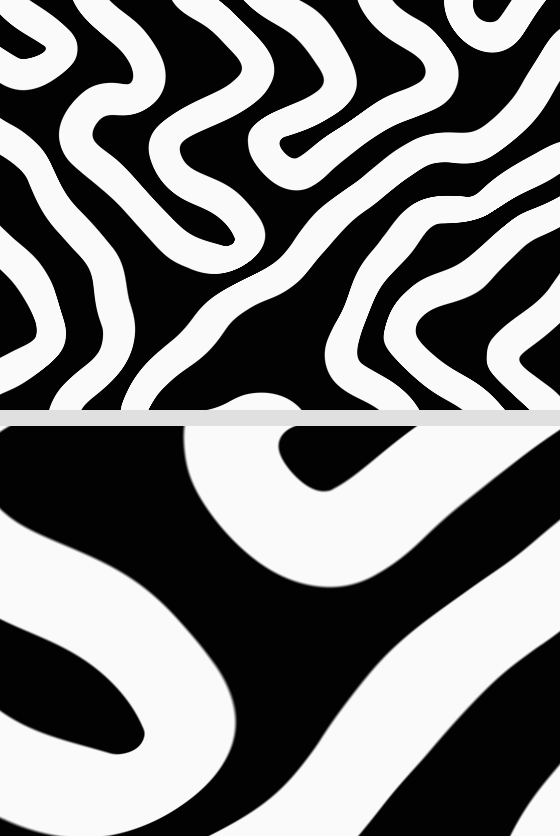
Top: the whole. Bottom: its middle third, enlarged.
Give the GLSL for this pattern, as a Shadertoy shader.

```glsl
#define SPACING 0.31      // lattice step, in canvas heights
#define HALF_WIDTH 0.0415 // half the band width
#define JITTER 0.34       // scatter of the lattice nodes
#define ROUNDING 9.5      // lower values give softer bends
#define WARP 0.036        // strength of the wobble
#define WARP_SCALE 5.0    // wobbles per canvas height
#define TILT 0.72         // lattice rotation
#define EDGE 0.0021       // softness of the outline
#define SEED 41.0
#define WHITE vec3(0.982)
#define BLACK vec3(0.006)

vec2 hash2(vec2 p) {
    vec3 q = fract(p.xyx * vec3(0.1031, 0.1030, 0.0973));
    q += dot(q, q.yzx + 33.33);
    return fract((q.xx + q.yz) * q.zy);
}

vec2 smoothNoise(vec2 p) {
    vec2 i = floor(p), f = p - i;
    vec2 u = f * f * f * (f * (f * 6.0 - 15.0) + 10.0);
    vec2 low = mix(hash2(i), hash2(i + vec2(1, 0)), u.x);
    vec2 high = mix(hash2(i + vec2(0, 1)), hash2(i + 1.0), u.x);
    return mix(low, high, u.y);
}

// Distance to a segment, softened next to its axis
float segmentDistance(vec2 p, vec2 a, vec2 b) {
    vec2 pa = p - a, ba = b - a;
    vec2 d = pa - ba * clamp(dot(pa, ba) / dot(ba, ba), 0.0, 1.0);
    return sqrt(dot(d, d) + 0.003);
}

// Nodes of two interlocking lattices
vec2 treeNode(vec2 i) {
    return i + JITTER * (hash2(i + SEED) - 0.5);
}

vec2 dualNode(vec2 i) {
    return i + 0.5 + JITTER * (hash2(i + SEED + 57.0) - 0.5);
}

// Balance between a random tree and its dual: zero along one endless curve
float treeBalance(vec2 p) {
    p += WARP * (2.0 * smoothNoise(p * WARP_SCALE + SEED) - 1.0);
    float c = cos(TILT), s = sin(TILT);
    p = vec2(c * p.x + s * p.y, c * p.y - s * p.x) / SPACING;
    vec2 cell = floor(p);
    float treeSum = 0.0, dualSum = 0.0;
    for (int y = -2; y <= 2; y++)
    for (int x = -2; x <= 2; x++) {
        vec2 i = cell + vec2(x, y);
        // Each node grows one branch; the dual takes the opposite one
        vec2 branch = hash2(i + SEED + 113.0).x < 0.5 ? vec2(1, 0) : vec2(0, 1);
        float toTree = segmentDistance(p, treeNode(i), treeNode(i + branch));
        float toDual = segmentDistance(p, dualNode(i), dualNode(i - branch));
        treeSum += exp(-ROUNDING * toTree);
        dualSum += exp(-ROUNDING * toDual);
    }
    return SPACING * log(dualSum / treeSum) / ROUNDING;
}

void mainImage(out vec4 fragColor, in vec2 fragCoord) {
    vec2 p = fragCoord / iResolution.y;

    // Dividing by the slope keeps the band width even
    vec2 h = vec2(0.004, 0.0);
    float balance = treeBalance(p);
    vec2 slope = vec2(treeBalance(p + h.xy) - treeBalance(p - h.xy),
                      treeBalance(p + h.yx) - treeBalance(p - h.yx)) / (2.0 * h.x);
    float curveDistance = abs(balance) / max(length(slope), 1e-4);

    float soft = max(EDGE, 0.7 / iResolution.y);
    float band = 1.0 - smoothstep(-soft, soft, curveDistance - HALF_WIDTH);
    fragColor = vec4(mix(BLACK, WHITE, band), 1.0);
}
```
